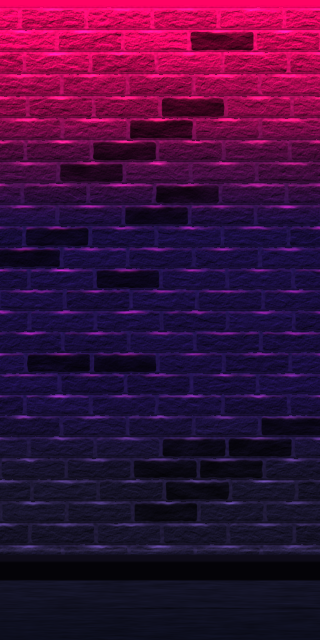
Reproduce this texture procedurally as a Shadertoy shader.

```glsl
// Brick wall washed by a crimson light from above, fading to violet and blue over a dark floor.

vec2 hash2(vec2 p) {
    p = vec2(dot(p, vec2(127.1, 311.7)), dot(p, vec2(269.5, 183.3)));
    return fract(sin(p) * 43758.5) * 2.0 - 1.0;
}

float gradientNoise(vec2 p) {
    vec2 i = floor(p), f = fract(p);
    vec2 s = f * f * f * (f * (f * 6.0 - 15.0) + 10.0);
    vec2 e = vec2(1, 0);
    float top = mix(dot(hash2(i), f), dot(hash2(i + e), f - e), s.x);
    float low = mix(dot(hash2(i + e.yx), f - e.yx), dot(hash2(i + 1.0), f - 1.0), s.x);
    return mix(top, low, s.y);
}

float roundBox(vec2 p, vec2 halfSize, float radius) {
    vec2 d = abs(p) - halfSize + radius;
    return length(max(d, 0.0)) + min(max(d.x, d.y), 0.0) - radius;
}

// Height of the rough clay: soft lumps, fine grit and stepped cracks
float relief(vec2 p) {
    float crack = smoothstep(-0.05, 0.05, gradientNoise(p / vec2(21, 9) + 7.0));
    return 0.8 * gradientNoise(p / vec2(12, 7)) + 0.45 * gradientNoise(p / vec2(5, 3.5))
         + 0.3 * gradientNoise(p / 2.2) + 0.28 * crack;
}

// Horizontal start of a row: running bond with a slow drift
float rowShift(float row) {
    return 28.0 + 0.3 * row + 42.0 * mod(row, 2.0) + 4.0 * cos(0.698 * (row - 4.0));
}

// One diagonal run of scorched bricks between two rows
float darkRun(float diagonal, float row, float centre, float first, float last) {
    return step(abs(diagonal - centre), 28.0) * step(first, row) * step(row, last);
}

vec3 wallColor(float y) {
    vec3 c = mix(vec3(0.87, 0.03, 0.36), vec3(0.58, 0.035, 0.29), smoothstep(40.0, 130.0, y));
    c = mix(c, vec3(0.30, 0.045, 0.25), smoothstep(120.0, 198.0, y));
    c = mix(c, vec3(0.10, 0.055, 0.25), smoothstep(180.0, 285.0, y));
    return mix(c, vec3(0.09, 0.078, 0.17), smoothstep(460.0, 590.0, y));
}

vec3 brickWall(vec2 p) {
    const vec2 brickPitch = vec2(79.3, 25.85);
    vec2 warped = p + 1.6 * vec2(gradientNoise(p / 9.0), gradientNoise(p / 9.0 + 40.0));

    // Brick cell
    float r = (warped.y - 36.0) / brickPitch.y;
    float course = 1.0 + r - 0.124 * sin(0.224 * r);
    float row = floor(course);
    float along = (warped.x - rowShift(row)) / brickPitch.x;
    float column = floor(along);
    vec2 local = (fract(vec2(along, course)) - 0.5) * brickPitch;
    float face = smoothstep(1.0, -1.0, roundBox(local, vec2(37.4, 10.7), 3.0));
    float tone = hash2(vec2(column, row) + 3.0).x;

    // Scorched bricks
    float diagonal = rowShift(row) + (column + 0.5) * brickPitch.x + 40.0 * row;
    float dark = darkRun(diagonal, row, 390.0, 4.0, 7.0) + darkRun(diagonal, row, 546.0, 8.0, 9.0)
               + darkRun(diagonal, row, 470.0, 10.0, 11.0) + darkRun(diagonal, row, 638.0, 12.0, 12.0)
               + darkRun(diagonal, row, 707.0, 16.0, 16.0) + darkRun(diagonal, row, 785.0, 16.0, 16.0)
               + darkRun(diagonal, row, 1036.0, 20.0, 21.0) + darkRun(diagonal, row, 1112.0, 19.0, 23.0)
               + darkRun(diagonal, row, 310.0, 1.0, 1.0);
    dark *= 0.55 + 0.4 * gradientNoise(p / vec2(30, 14));

    // Clay and mortar
    float slope = relief(p + vec2(0.4, 1.4)) - relief(p);
    vec3 base = wallColor(p.y);
    vec3 clay = base * (0.94 + 0.1 * tone + 0.9 * slope) * (1.0 - min(dark, 0.75));
    clay *= 1.0 - 0.3 * smoothstep(6.0, 11.0, local.y);
    vec3 mortar = (base * 1.12 + vec3(0.03, 0.02, 0.045)) * (0.95 + 0.35 * gradientNoise(p / 4.0));
    mortar *= 1.0 - 0.35 * smoothstep(9.5, 12.5, local.y);
    vec3 color = mix(mortar, clay, face);

    // Light caught on upper edges, strongest below the joints of the course above
    float joint = (fract((warped.x - rowShift(row - 1.0)) / brickPitch.x + 0.5) - 0.5) * brickPitch.x;
    float spill = exp(-joint * joint / 150.0);
    float lip = exp(-pow((local.y + 10.6) / 1.5, 2.0)) * smoothstep(39.0, 35.0, abs(local.x));
    float patches = smoothstep(-0.15, 0.5, gradientNoise(vec2(p.x / 22.0, row * 3.7)));
    vec3 glint = mix(vec3(1.0, 0.12, 0.42), vec3(0.72, 0.10, 0.58), smoothstep(120.0, 260.0, p.y));
    glint = mix(glint, vec3(0.36, 0.25, 0.56), smoothstep(380.0, 600.0, p.y));
    color += glint * lip * (0.10 + 0.45 * patches + 0.5 * spill) * 0.75;
    color += glint * 0.16 * spill * exp(-pow((local.y + 12.0) / 3.5, 2.0));

    // Lamp strip at the ceiling
    color += vec3(0.16, 0.0, 0.06) * exp(-p.y / 22.0);
    return mix(color, vec3(1.0, 0.01, 0.39), smoothstep(13.0, 5.0, p.y));
}

vec3 woodFloor(vec2 p) {
    float grain = gradientNoise(p / vec2(55, 3)) + 0.6 * gradientNoise(p / vec2(14, 1.6));
    float seam = smoothstep(1.5, 0.0, abs(p.y - 730.0 - gradientNoise(p / 60.0)));
    vec3 plank = mix(vec3(0.075, 0.075, 0.15), vec3(0.05, 0.055, 0.115), smoothstep(697.0, 768.0, p.y));
    return plank * (1.0 + 0.4 * grain - 0.25 * seam);
}

void mainImage(out vec4 fragColor, in vec2 fragCoord) {
    // Canvas units: 384 wide, 768 tall, y measured down from the ceiling
    vec2 uv = fragCoord / iResolution.xy;
    vec2 p = vec2(uv.x, 1.0 - uv.y) * vec2(384, 768);
    vec3 color = brickWall(p);

    // Skirting board with a pale upper ledge
    float ledge = exp(-pow((p.y - 660.0) / 2.2, 2.0));
    color += vec3(0.11, 0.09, 0.16) * ledge * (0.8 + gradientNoise(p / vec2(18, 3)));
    color = mix(color, vec3(0.055, 0.045, 0.095), smoothstep(664.0, 667.0, p.y));
    color = mix(color, vec3(0.015, 0.012, 0.03), smoothstep(672.0, 676.0, p.y));
    color = mix(color, woodFloor(p), smoothstep(695.0, 698.0, p.y));
    fragColor = vec4(clamp(color, 0.0, 1.0), 1.0);
}
```
